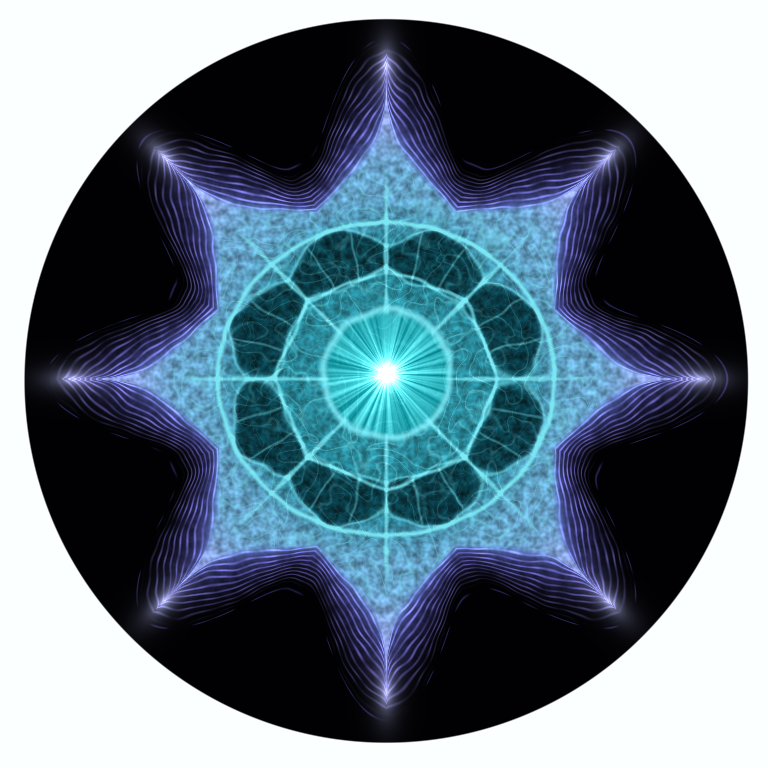
Reproduce this background procedurally as a Shadertoy shader.

```glsl
// An eight-pointed star of violet filaments around a glowing teal web, on a black disc.
#define DISC_RADIUS 0.471
#define TIP_RADIUS 0.412
#define WHEEL_RADIUS 0.219
#define CORE_RADIUS 0.083
#define WEB_RADIUS 0.134
#define FILAMENTS 9.0
#define PAPER vec3(0.99, 1.0, 1.0)
#define NIGHT vec3(0.004, 0.004, 0.012)
#define VIOLET vec3(0.20, 0.18, 0.42)
#define RIM_BLUE vec3(0.42, 0.67, 0.83)
#define TEAL vec3(0.14, 0.51, 0.58)
#define VEIN vec3(0.48, 0.90, 0.95)

const float SECTOR = 0.78539816;

vec2 hashGradient(vec2 cell) {
    vec3 h = fract(cell.xyx * vec3(0.1031, 0.1030, 0.0973));
    h += dot(h, h.yzx + 33.33);
    float angle = 6.2831853 * fract((h.x + h.y) * h.z);
    return vec2(cos(angle), sin(angle));
}

float gradientNoise(vec2 p) {
    vec2 i = floor(p), f = fract(p);
    vec2 u = f * f * f * (f * (f * 6.0 - 15.0) + 10.0);
    vec2 e = vec2(1.0, 0.0);
    float low = mix(dot(hashGradient(i), f), dot(hashGradient(i + e), f - e), u.x);
    float high = mix(dot(hashGradient(i + e.yx), f - e.yx), dot(hashGradient(i + 1.0), f - 1.0), u.x);
    return mix(low, high, u.y);
}

float stroke(float d, float width) {
    return 1.0 - smoothstep(0.0, width, abs(d));
}

float veins(vec2 p, float scale) {
    vec2 bend = vec2(gradientNoise(p * scale * 0.7), gradientNoise(p * scale * 0.7 + 31.0));
    return stroke(gradientNoise(p * scale + bend * 1.2), 0.09);
}

void mainImage(out vec4 fragColor, in vec2 fragCoord) {
    float unit = min(iResolution.x, iResolution.y);
    float px = 1.0 / unit;
    vec2 canvas = (fragCoord - 0.5 * iResolution.xy) / unit;
    vec2 p = canvas - vec2(0.003, 0.0065);
    float r = length(p);
    float theta = atan(p.y, p.x);

    // Fold into half a sector: zero on a spoke, one in a valley
    float fold = abs(mod(theta + 0.5 * SECTOR, SECTOR) - 0.5 * SECTOR);
    float g = fold / (0.5 * SECTOR);
    vec2 folded = r * vec2(cos(fold), sin(fold));
    float wobble = gradientNoise(p * 28.0);
    float grain = gradientNoise(p * 85.0) + 0.6 * gradientNoise(p * 190.0);

    // Star layers run from the concave inner edge to the rounded outer edge
    float inner = TIP_RADIUS - 0.177 * pow(g + 0.0005, 0.25);
    float outer = 0.432 - 0.143 * smoothstep(0.0, 0.92, g);
    float layer = (r - inner) / (outer - inner);
    float skin = clamp(layer, 0.0, 1.0);

    // Violet veil and its filaments
    float veil = 1.0 - smoothstep(0.15, 1.05, layer);
    float phase = layer * FILAMENTS + 0.7 * wobble;
    float spread = fwidth(layer) * FILAMENTS;
    float thread = stroke(fract(phase) - 0.5, 0.2 + 0.5 * min(spread, 0.6));
    thread = mix(thread, 0.35, smoothstep(0.6, 1.3, spread));
    thread *= 0.65 + 0.9 * gradientNoise(p * 45.0 + 9.0);
    vec3 col = NIGHT + VIOLET * veil * (0.55 + 0.3 * grain);
    col += vec3(0.40, 0.38, 0.68) * thread * (1.0 - smoothstep(0.85, 1.1, layer)) * (1.0 - 0.5 * skin);
    float fringe = stroke(r - outer - 0.012, 0.0025) * smoothstep(0.0, 0.3, wobble + 0.1);
    col += VIOLET * fringe * 0.7;
    col += vec3(0.27, 0.38, 0.55) * exp(-skin * 6.0) * (1.0 - smoothstep(0.9, 1.0, layer));

    // Body: teal within, pale blue at the rim, lavender along the arms
    float body = 1.0 - smoothstep(-0.08, 0.12, layer);
    vec3 flesh = mix(TEAL, RIM_BLUE, smoothstep(0.16, 0.25, r));
    flesh = mix(flesh, vec3(0.60, 0.66, 0.93), smoothstep(0.26, 0.36, r));
    flesh *= 0.93 + 0.42 * grain;

    // Dark cells between the spokes, inside a slightly flattened wheel
    vec2 q = p * vec2(1.0, 1.075);
    float wheel = length(q);
    float across = r * sin(0.5 * SECTOR - fold);
    vec2 lobe = vec2(across / 0.067, (wheel - 0.179 + 0.12 * across) / 0.038);
    float cell = length(lobe) + 0.22 * wobble;
    float dark = 1.0 - smoothstep(0.82, 1.08, cell);
    flesh = mix(flesh, vec3(0.02, 0.19, 0.23) * (1.0 + 0.7 * grain), dark * 0.93);

    // Fine veins, web strands, spokes and wheel
    float fine = veins(p, 32.0) * 0.30 + veins(p + 3.0, 65.0) * 0.16;
    float web = r * cos(0.5 * SECTOR - fold) - WEB_RADIUS + 0.006 * wobble;
    float lines = fine * (1.0 - 0.45 * dark);
    lines += 0.7 * stroke(web, 0.0045);
    lines += 0.45 * stroke(cell - 1.02, 0.09);
    lines += 0.35 * stroke(across - 0.022 - 0.16 * (wheel - 0.17) + 0.006 * wobble, 0.003) * dark;
    lines += 0.75 * stroke(folded.y + 0.003 * wobble, 0.0045) * (1.0 - smoothstep(0.22, 0.29, r));
    lines += 0.95 * stroke(wheel - WHEEL_RADIUS + 0.003 * wobble, 0.0055);
    flesh = mix(flesh, VEIN, clamp(lines, 0.0, 1.0) * (1.0 - smoothstep(0.25, 0.33, r)));

    // Core disc with rays around a white light
    vec2 c = canvas - vec2(0.004, 0.013);
    float core = length(c);
    vec2 ray = c / max(core, 0.0001);
    float rays = gradientNoise(ray * 9.0) + 0.7 * gradientNoise(ray * 19.0 + 5.0);
    float disc = 1.0 - smoothstep(CORE_RADIUS - 0.008, CORE_RADIUS, core);
    flesh = mix(flesh, vec3(0.12, 0.62, 0.66) + 0.28 * rays + 0.12 * fine, disc * 0.85);
    flesh = mix(flesh, VEIN, 0.75 * stroke(core - CORE_RADIUS + 0.006 * wobble, 0.009));
    flesh += vec3(0.30, 0.50, 0.48) * exp(-core / 0.042) * (1.0 + 0.8 * rays);
    flesh += vec3(1.0) * exp(-core * core / 0.00028);
    col = mix(col, flesh, body);

    // Glowing tips, stretched along the arms
    vec2 tip = folded - vec2(TIP_RADIUS - 0.004, 0.0);
    float tipGlow = exp(-length(tip * vec2(0.6, 1.5)) / 0.013);
    col += vec3(0.72, 0.74, 0.95) * tipGlow;

    // Disc on pale paper
    float rim = length(canvas - vec2(0.003, 0.004)) - DISC_RADIUS;
    col = mix(clamp(col, 0.0, 1.0), PAPER, smoothstep(-px, px, rim));
    fragColor = vec4(col, 1.0);
}
```
